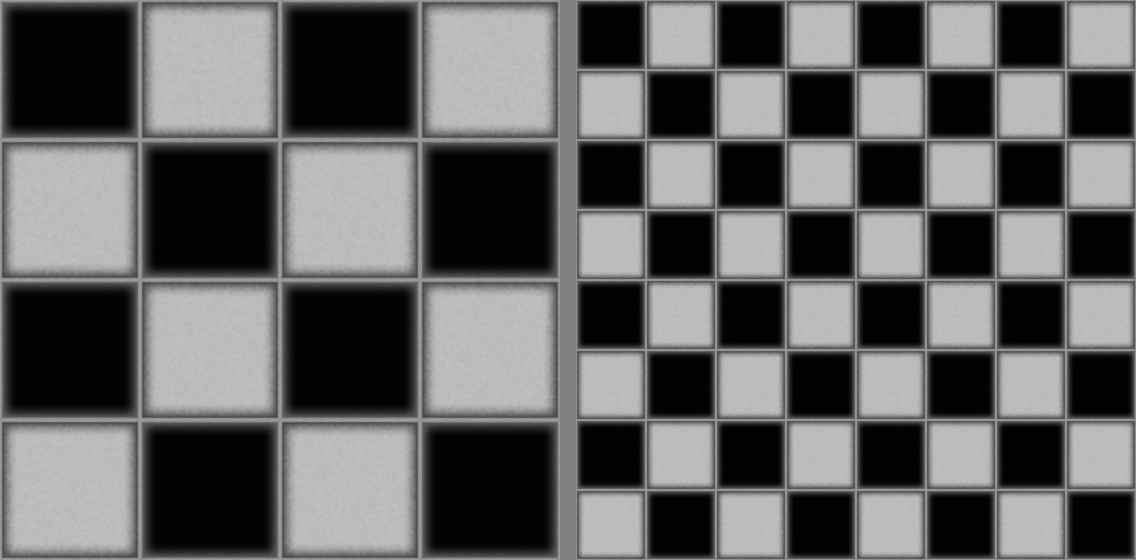
Left: one tile. Right: repeated 2 by 2.
A Shadertoy shader for this pattern:

```glsl
#define TILES 4.0
#define JOINT_HALF 0.018
#define JOINT_SOFT 0.006
#define FADE_WIDTH 0.112
#define LIGHT_TONE 0.735
#define DARK_TONE 0.004
#define LIGHT_EDGE 0.27
#define DARK_EDGE 0.37
#define JOINT_TONE 0.60
#define JOINT_SHADE 0.14
#define GRAIN_CELLS 192.0
#define GRAIN_AMOUNT 0.045

float hash(vec2 p) {
    vec3 q = fract(vec3(p.xyx) * 0.1031);
    q += dot(q, q.yzx + 33.33);
    return fract((q.x + q.y) * q.z);
}

// Value noise that wraps after a whole number of cells
float wrapNoise(vec2 uv, float cells) {
    vec2 p = uv * cells;
    vec2 i = floor(p);
    vec2 f = fract(p);
    f = f * f * (3.0 - 2.0 * f);
    vec2 a = mod(i, cells);
    vec2 b = mod(i + 1.0, cells);
    return mix(mix(hash(a), hash(vec2(b.x, a.y)), f.x),
               mix(hash(vec2(a.x, b.y)), hash(b), f.x), f.y);
}

void mainImage(out vec4 fragColor, in vec2 fragCoord) {
    vec2 uv = fragCoord / iResolution.xy;
    vec2 grid = uv * TILES;
    vec2 cell = floor(grid);
    vec2 edge = 0.5 - abs(fract(grid) - 0.5);
    float nearest = min(edge.x, edge.y);

    // Fine grain in two sizes
    float grain = 0.6 * wrapNoise(uv, GRAIN_CELLS)
                + 0.4 * wrapNoise(uv, GRAIN_CELLS * 2.0) - 0.5;

    // Tile face, fading to grey at its rim with rounded corners
    vec2 depth = clamp((edge - JOINT_HALF) / FADE_WIDTH, 0.0, 1.0);
    vec2 rise = 1.0 - (1.0 - depth) * (1.0 - depth);
    float face = rise.x * rise.y;
    face = clamp(face + grain * face * (1.0 - face) * 0.4, 0.0, 1.0);

    // Checker: even cells are light, so the top left one is dark
    float isLight = 1.0 - mod(cell.x + cell.y, 2.0);
    float tone = mix(mix(DARK_EDGE, LIGHT_EDGE, isLight),
                     mix(DARK_TONE, LIGHT_TONE, isLight), face);
    tone += grain * GRAIN_AMOUNT * mix(0.25, 1.0, isLight);

    // Joint, brightest along its middle
    float across = clamp(nearest / JOINT_HALF, 0.0, 1.0);
    float joint = JOINT_TONE - JOINT_SHADE * across * across
                + grain * GRAIN_AMOUNT;
    float soft = max(JOINT_SOFT, 0.75 * TILES / iResolution.y);
    tone = mix(joint, tone,
               smoothstep(JOINT_HALF - soft, JOINT_HALF + soft, nearest));

    fragColor = vec4(vec3(clamp(tone, 0.0, 1.0)), 1.0);
}
```
